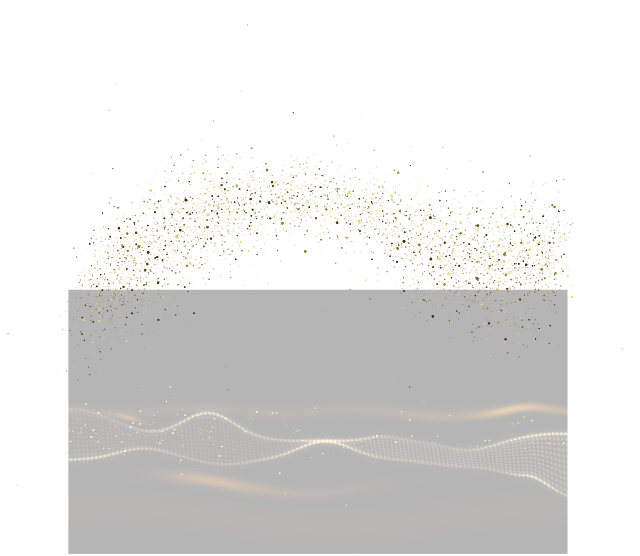
Write a WebGL 2 fragment shader that draws this background.

```glsl
#version 300 es
precision highp float;

uniform vec2 u_resolution;
out vec4 outColor;

const vec3 WHITE = vec3(1.0);
const vec3 PANEL_GRAY = vec3(0.71, 0.71, 0.708);
const vec3 DARK_BRONZE = vec3(0.25, 0.18, 0.05);
const vec3 OLIVE_GOLD = vec3(0.56, 0.48, 0.17);
const vec3 PALE_GOLD = vec3(0.91, 0.86, 0.46);
const vec3 WARM_LIGHT = vec3(1.0, 0.96, 0.87);
const vec3 AMBER_HAZE = vec3(0.96, 0.84, 0.72);

vec3 hash3(vec2 cell, float seed) {
    vec3 q = fract(vec3(cell.xyx + seed) * vec3(0.1031, 0.1030, 0.0973));
    q += dot(q, q.yxz + 33.33);
    return fract((q.xxy + q.yzz) * q.zyx);
}

float bump(float x, float center, float width) {
    float d = (x - center) / width;
    return exp(-d * d);
}

float boxMask(vec2 p, vec2 low, vec2 high, float pixel) {
    vec2 d = abs(p - 0.5 * (low + high)) - 0.5 * (high - low);
    return clamp(0.5 - max(d.x, d.y) / pixel, 0.0, 1.0);
}

// Jittered dots on a grid: x is coverage, y is a random tone
vec2 scatter(vec2 p, float size, float radius, float density, float pixel, float seed) {
    vec2 home = floor(p / size);
    vec2 result = vec2(0.0);
    for (int j = -1; j <= 1; j++) {
        for (int i = -1; i <= 1; i++) {
            vec2 cell = home + vec2(i, j);
            vec3 place = hash3(cell, seed);
            vec3 look = hash3(cell, seed + 57.0);
            float r = radius * (0.55 + 0.95 * look.x * look.x);
            float soft = max(r, 0.7 * pixel);
            float d = length(p - (cell + place.xy) * size);
            float cover = 1.0 - smoothstep(soft - 0.5 * pixel, soft + 0.5 * pixel, d);
            cover *= r * r / (soft * soft) * step(place.z, density);
            if (cover > result.x) result = vec2(cover, look.y);
        }
    }
    return result;
}

// Arching cloud that dips again toward the right
float dustDensity(vec2 p) {
    float left = 0.556 - 1.4 * (p.x - 0.47) * (p.x - 0.47);
    float right = 0.503 + 0.053 * cos((p.x - 0.49) * 10.83);
    float center = p.x < 0.48 ? left : right;
    float spread = 0.029 + 0.022 * smoothstep(0.0, 0.25, abs(p.x - 0.5));
    float q = abs(p.y - center) / spread;
    float ends = smoothstep(0.08, 0.19, p.x) * (1.0 - smoothstep(0.84, 0.91, p.x));
    return ends * (0.75 * exp(-0.5 * q * q) + 0.04 * exp(-0.8 * q));
}

float upperEdge(float x) {
    return 0.18 + 0.043 * bump(x, 0.325, 0.06) + 0.05 * bump(x, 0.11, 0.1)
        + 0.007 * bump(x, 0.6, 0.035) - 0.014 * bump(x, 0.73, 0.05)
        + 0.011 * smoothstep(0.76, 0.87, x);
}

float lowerEdge(float x) {
    return 0.15 + 0.018 * bump(x, 0.225, 0.06) - 0.007 * bump(x, 0.35, 0.05)
        + 0.029 * bump(x, 0.508, 0.06) - 0.012 * smoothstep(0.6, 0.75, x)
        - 0.012 * smoothstep(0.74, 0.82, x) - 0.035 * smoothstep(0.82, 0.9, x);
}

// Beaded line with a faint halo
float strand(vec2 p, float y, float strength) {
    float beads = 0.7 + 0.3 * cos(p.x * 960.0);
    return strength * (beads * bump(p.y, y, 0.0021) + 0.13 * bump(p.y, y, 0.007));
}

// Dotted net stretched between two edges
float mesh(vec2 p, float low, float high) {
    float t = (p.y - low) / max(high - low, 0.004);
    float inside = smoothstep(-0.02, 0.05, t) * (1.0 - smoothstep(0.95, 1.02, t));
    float rows = 0.5 + 0.5 * cos(t * 69.0);
    float columns = 0.5 + 0.5 * cos(p.x * 960.0 + t * 5.0);
    return inside * (0.05 + 0.3 * rows * columns);
}

vec3 drawWaves(vec3 base, vec2 p, float pixel) {
    float x = p.x;
    float high = upperEdge(x);
    float low = lowerEdge(x);
    // Out-of-focus streaks
    float rightY = 0.222 - 0.007 * bump(x, 0.7, 0.06) + 0.011 * bump(x, 0.83, 0.05);
    float haze = bump(p.y, rightY, 0.006) * (0.18 * smoothstep(0.5, 0.7, x) + 0.55 * bump(x, 0.8, 0.05));
    float lowY = 0.112 + 0.014 * cos((x - 0.24) * 13.0);
    haze += bump(p.y, lowY, 0.009) * (0.42 * bump(x, 0.33, 0.07) + 0.16 * bump(x, 0.44, 0.15));
    haze += 0.5 * bump(p.y, 0.216 - 0.25 * (x - 0.2), 0.004) * bump(x, 0.2, 0.022);
    haze += 0.13 * bump(p.y, 0.227 + 0.004 * sin(x * 25.0), 0.008);
    haze += 0.06 * bump(p.y, 0.06 + 0.015 * sin(x * 9.0), 0.022);
    vec3 color = mix(base, AMBER_HAZE, clamp(haze, 0.0, 0.8));
    // Focused ribbon
    float upperLight = 0.2 + 0.6 * bump(x, 0.32, 0.09) + 0.65 * bump(x, 0.52, 0.06) + 0.7 * smoothstep(0.68, 0.85, x);
    float lowerLight = 0.25 + 0.5 * bump(x, 0.14, 0.09) + 0.65 * bump(x, 0.5, 0.08) + 0.7 * bump(x, 0.84, 0.035);
    float light = strand(p, high, upperLight) + strand(p, low, lowerLight);
    light += mesh(p, low, high) * mix(0.4, 1.0, smoothstep(0.5, 0.62, x));
    float glints = 0.2 * bump(p.y, 0.19, 0.035) * (0.3 + bump(x, 0.2, 0.15));
    light += 0.8 * scatter(p, 0.007, 0.0011, glints, pixel, 211.0).x;
    return mix(color, WARM_LIGHT, clamp(light, 0.0, 1.0));
}

vec3 drawDust(vec3 color, vec2 p, float pixel) {
    float density = dustDensity(p);
    for (int i = 0; i < 3; i++) {
        float level = float(i);
        vec2 dot2 = scatter(p, 0.0048 * pow(1.75, level), 0.00065 * pow(1.55, level), density, pixel, 17.0 + 31.0 * level);
        vec3 tint = mix(DARK_BRONZE, OLIVE_GOLD, smoothstep(0.25, 0.45, dot2.y));
        tint = mix(tint, PALE_GOLD, smoothstep(0.55, 0.75, dot2.y));
        color = mix(color, tint, dot2.x);
    }
    return color;
}

void main() {
    float pixel = 1.0 / u_resolution.x;
    vec2 p = gl_FragCoord.xy * pixel;
    float panel = boxMask(p, vec2(0.1068, 0.0033), vec2(0.8867, 0.416), pixel);
    vec3 color = mix(WHITE, drawWaves(PANEL_GRAY, p, pixel), panel);
    outColor = vec4(drawDust(color, p, pixel), 1.0);
}
```
